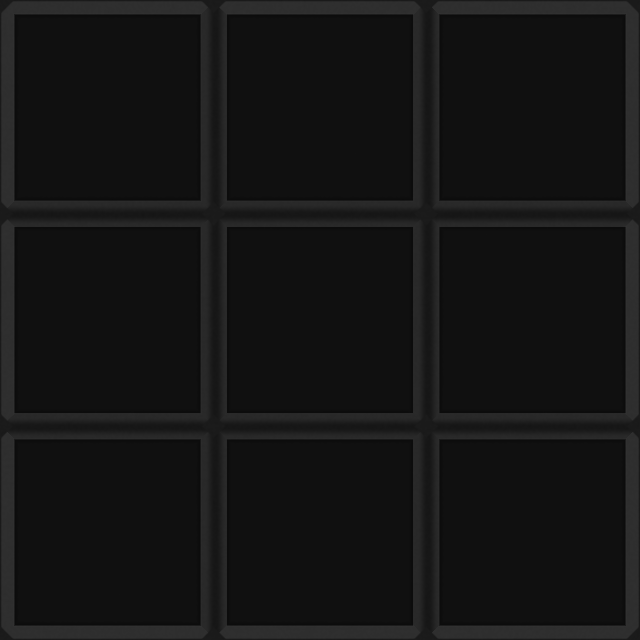
This pattern is drawn by a WebGL 2 fragment shader. Its source:

```glsl
#version 300 es
precision highp float;
// Three by three dark square panels in raised, chamfered charcoal frames.
// Each cell is a box distance field; shaded gutters run between neighbours,
// while the rim of the canvas stays evenly lit. Gradient noise adds fine grain.
uniform vec2 u_resolution;
out vec4 fragColor;

const float REPEATS = 3.012;      // cells across the canvas
const float PANEL_HALF = 0.438;   // half width of a panel, in cells
const float CHAMFER = 0.055;      // corner cut, in cells
const vec3 PANEL = vec3(0.063);
const vec3 PANEL_SHADOW = vec3(0.044);
const vec3 FRAME_RIM = vec3(0.182);
const vec3 FRAME_INNER = vec3(0.160);
const vec3 GUTTER = vec3(0.088);
const vec3 CORNER = vec3(0.103);

vec2 hashGradient(vec2 p) {
  vec3 h = fract(p.xyx * vec3(0.1031, 0.1030, 0.0973));
  h += dot(h, h.yzx + 33.33);
  float angle = 6.2832 * fract((h.x + h.y) * h.z);
  return vec2(cos(angle), sin(angle));
}

float gradientNoise(vec2 p) {
  vec2 i = floor(p), f = fract(p);
  vec2 u = f * f * f * (f * (f * 6.0 - 15.0) + 10.0);
  vec2 e = vec2(1.0, 0.0);
  float a = dot(hashGradient(i), f);
  float b = dot(hashGradient(i + e.xy), f - e.xy);
  float c = dot(hashGradient(i + e.yx), f - e.yx);
  float d = dot(hashGradient(i + e.xx), f - e.xx);
  return mix(mix(a, b, u.x), mix(c, d, u.x), u.y);
}

// 0 below the edge, 1 above it, blended over the given width
float cover(float value, float edge, float width) {
  return smoothstep(edge - width, edge + width, value);
}

// Distance, in cells, to the two inner grid lines of each axis
vec2 gutterDistance(vec2 grid) {
  vec2 shifted = grid - vec2(0.008, -0.004);
  return min(abs(shifted - 1.0), abs(shifted - 2.0));
}

vec3 frameColor(vec2 grid, vec2 local, float box, float pixel) {
  vec2 fold = abs(local);
  vec2 gutters = gutterDistance(grid);
  float nearest = mix(gutters.y, gutters.x, cover(fold.x - fold.y, 0.0, pixel));

  // Sloped sides falling into the gutters, flat along the canvas rim
  vec3 side = mix(GUTTER, FRAME_INNER, smoothstep(0.004, 0.048, nearest));
  vec3 color = mix(side, FRAME_RIM, smoothstep(0.09, 0.12, nearest));

  // Faint lit lip around the panel
  color += 0.014 * (1.0 - smoothstep(0.0, 0.009, box - PANEL_HALF));

  // Thin dark outline on the canvas rim
  vec2 toRim = 0.5 * REPEATS - abs(grid - 1.5);
  float rim = min(toRim.x, toRim.y);
  color = mix(CORNER, color, cover(rim, 0.006, max(pixel, 0.004)));

  // Cut corners, meeting as diamonds at the crossings
  float corner = 1.0 - fold.x - fold.y;
  return mix(CORNER, color, cover(corner, CHAMFER, max(pixel, 0.007)));
}

vec3 panelColor(float box) {
  float depth = PANEL_HALF - box;
  return mix(PANEL_SHADOW, PANEL, smoothstep(0.0, 0.024, depth));
}

void main() {
  vec2 uv = gl_FragCoord.xy / u_resolution;
  vec2 grid = (uv - 0.5) * REPEATS + 1.5;
  vec2 local = fract(grid) - 0.5;
  float pixel = 0.7 * REPEATS / min(u_resolution.x, u_resolution.y);
  float box = max(abs(local.x), abs(local.y));

  float onFrame = cover(box, PANEL_HALF, pixel);
  vec3 color = mix(panelColor(box), frameColor(grid, local, box, pixel), onFrame);

  // Grain, stronger on the frames than on the panels
  float grain = gradientNoise(uv * 190.0) + 0.5 * gradientNoise(uv * 61.0 + 17.0);
  color += grain * mix(0.002, 0.007, onFrame);

  fragColor = vec4(color, 1.0);
}
```
